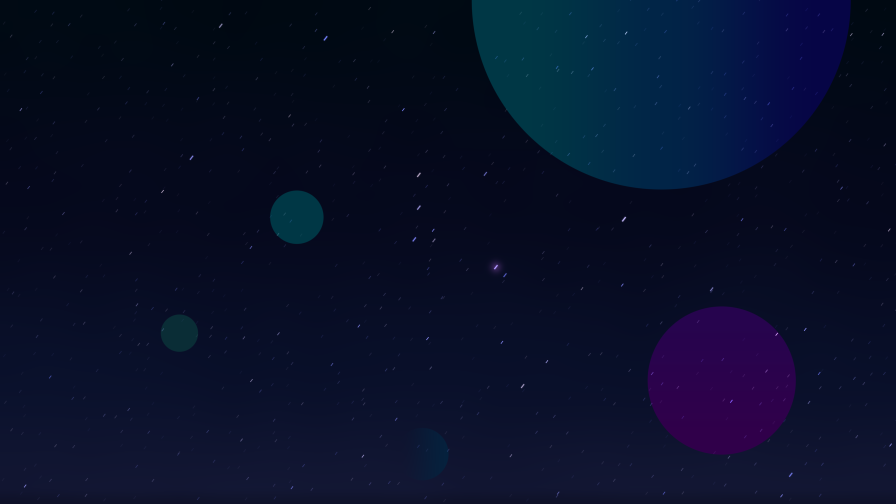
This background is drawn by a Shadertoy shader. Its source:

```glsl
// Night sky with slanted star streaks behind flat, softly coloured translucent discs.

// Lengths are in canvas heights, with the origin at the lower left.
const vec3 SKY_TOP = vec3(0.000, 0.037, 0.075);
const vec3 SKY_MID = vec3(0.020, 0.033, 0.110);
const vec3 SKY_LOW = vec3(0.035, 0.062, 0.165);
const vec3 SKY_BASE = vec3(0.072, 0.088, 0.200);
const float HAZE_AMOUNT = 0.010;

const vec3 TEAL = vec3(0.000, 0.215, 0.270);
const vec3 OCEAN = vec3(0.005, 0.140, 0.280);
const vec3 INDIGO = vec3(0.025, 0.020, 0.275);
const vec3 MOSS = vec3(0.040, 0.175, 0.210);
const vec3 VIOLET = vec3(0.150, 0.015, 0.305);
const vec3 PLUM = vec3(0.190, 0.000, 0.290);
const vec3 DUSK_BLUE = vec3(0.020, 0.130, 0.240);

// Discs: centre x, centre y, radius
const vec3 GIANT = vec3(1.312, 1.000, 0.376);
const vec3 TEAL_MOON = vec3(0.589, 0.569, 0.053);
const vec3 MOSS_MOON = vec3(0.356, 0.339, 0.037);
const vec3 FADED_MOON = vec3(0.838, 0.099, 0.052);
const vec3 VIOLET_MOON = vec3(1.432, 0.245, 0.147);

const vec2 STREAK = vec2(0.0021, 0.0027);  // half of a star trail
const float STAR_WIDTH = 0.0014;
const vec3 STAR_BLUE = vec3(0.45, 0.48, 1.00);
const vec3 STAR_WARM = vec3(0.85, 0.75, 0.78);
const vec3 NEBULA = vec3(0.20, 0.10, 0.22);

// Leading stars: x, y, brightness
const int LEADERS = 14;
const vec3 LEADER[LEADERS] = vec3[LEADERS](
    vec3(0.646, 0.924, 0.9), vec3(0.438, 0.949, 0.7), vec3(0.380, 0.687, 0.8),
    vec3(0.831, 0.653, 0.8), vec3(0.831, 0.588, 0.8), vec3(0.822, 0.525, 0.8),
    vec3(0.861, 0.523, 0.5), vec3(0.984, 0.470, 0.8), vec3(1.002, 0.454, 0.6),
    vec3(1.238, 0.565, 1.0), vec3(0.963, 0.655, 0.6), vec3(1.037, 0.234, 0.7),
    vec3(1.412, 0.426, 0.6), vec3(1.569, 0.058, 0.7));

vec3 hash3(vec2 cell) {
    vec3 h = fract(cell.xyx * vec3(0.1031, 0.1030, 0.0973));
    h += dot(h, h.yxz + 33.33);
    return fract((h.xxy + h.yzz) * h.zyx);
}

float valueNoise(vec2 p) {
    vec2 i = floor(p), f = fract(p);
    f = f * f * (3.0 - 2.0 * f);
    return mix(mix(hash3(i).x, hash3(i + vec2(1, 0)).x, f.x),
               mix(hash3(i + vec2(0, 1)).x, hash3(i + vec2(1, 1)).x, f.x), f.y);
}

vec3 skyColor(vec2 p) {
    vec3 sky = mix(SKY_BASE, SKY_LOW, smoothstep(0.0, 0.28, p.y));
    sky = mix(sky, SKY_MID, smoothstep(0.22, 0.62, p.y));
    sky = mix(sky, SKY_TOP, smoothstep(0.60, 1.0, p.y));
    sky *= mix(0.82, 1.0, smoothstep(0.0, 0.035, p.y));
    float haze = valueNoise(p * 4.0) + 0.5 * valueNoise(p * 11.0) - 0.75;
    return max(sky + HAZE_AMOUNT * haze * vec3(0.5, 0.7, 1.0), 0.0);
}

float discMask(vec2 p, vec3 disc, float pixel) {
    return 1.0 - smoothstep(-0.7 * pixel, 0.7 * pixel, length(p - disc.xy) - disc.z);
}

// Soft capsule that dims when it is narrower than a pixel
float streak(vec2 offset, float size, float pixel) {
    vec2 trail = STREAK * size;
    float along = clamp(dot(offset, trail) / dot(trail, trail), -1.0, 1.0);
    float width = STAR_WIDTH * size;
    float blur = max(width, 0.55 * pixel);
    vec2 d = (offset - trail * along) / blur;
    return exp(-dot(d, d)) * width / blur;
}

vec3 starLayer(vec2 p, float cellSize, float density, float gain, float pixel) {
    vec2 cell = floor(p / cellSize);
    vec3 place = hash3(cell + 17.0 / cellSize);
    vec3 kind = hash3(cell + 91.0);
    vec2 centre = (cell + 0.2 + 0.6 * place.xy) * cellSize;
    float light = step(place.z, density) * gain * mix(0.2, 1.0, kind.x * kind.x);
    return mix(STAR_BLUE, STAR_WARM, kind.y) * light * streak(p - centre, 0.75, pixel);
}

void mainImage(out vec4 fragColor, in vec2 fragCoord) {
    float pixel = 1.0 / iResolution.y;
    vec2 p = fragCoord * pixel;
    vec3 color = skyColor(p);

    // Discs
    float across = (p.x - GIANT.x) / GIANT.z;
    vec3 giant = mix(TEAL, OCEAN, smoothstep(-0.75, 0.10, across));
    giant = mix(giant, INDIGO, smoothstep(0.0, 0.85, across));
    color = mix(color, giant, discMask(p, GIANT, pixel));
    color = mix(color, TEAL, discMask(p, TEAL_MOON, pixel));
    color = mix(color, MOSS, discMask(p, MOSS_MOON, pixel));
    float drop = (VIOLET_MOON.y - p.y) / VIOLET_MOON.z;
    color = mix(color, mix(VIOLET, PLUM, smoothstep(-1.0, 1.0, drop)), discMask(p, VIOLET_MOON, pixel));
    float fade = smoothstep(-0.9, 1.1, (p.x - FADED_MOON.x) / FADED_MOON.z);
    color = mix(color, DUSK_BLUE, fade * discMask(p, FADED_MOON, pixel));

    // Scattered stars, then the leading ones with a small nebula
    vec3 stars = starLayer(p, 0.075, 0.32, 0.75, pixel) + starLayer(p, 0.031, 0.40, 0.22, pixel);
    for (int i = 0; i < LEADERS; i++) {
        vec3 tint = mix(STAR_WARM, STAR_BLUE, fract(float(i) * 0.38 + 0.9));
        stars += tint * LEADER[i].z * streak(p - LEADER[i].xy, 0.7 + 0.5 * LEADER[i].z, pixel);
    }
    vec2 glow = (p - LEADER[7].xy) / 0.011;
    stars += NEBULA * exp(-dot(glow, glow));
    fragColor = vec4(color + stars, 1.0);
}
```
